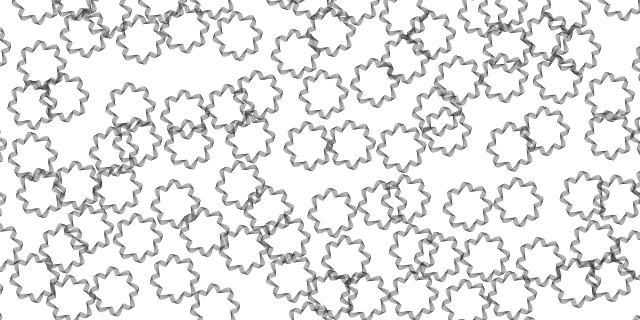
Reproduce this pattern procedurally as a Shadertoy shader.

```glsl
#define CELL 0.155          // mean spacing of the rings, in canvas heights
#define JITTER 0.76         // random shift, as a share of the cell
#define RING_RADIUS 0.0635
#define WAVE_HEIGHT 0.0148
#define LOBES 8.0
#define STRANDS 9
#define PHASE_SPREAD 1.9    // twist between first and last strand
#define INNER_SCALE 0.62    // wave height of the last strand
#define SKEW 0.35           // lean of the lobes
#define LINE_WIDTH 0.00066
#define INK vec3(0.14, 0.12, 0.13)
#define PAPER vec3(1.0)

vec2 hash22(vec2 p) {
    vec3 q = fract(p.xyx * vec3(0.1031, 0.1030, 0.0973));
    q += dot(q, q.yzx + 33.33);
    return fract((q.xx + q.yz) * q.zy);
}

// Share of a pixel covered by a thin line at distance d
float lineCoverage(float d, float pixel) {
    float h = 0.5 * LINE_WIDTH;
    vec2 edges = clamp(vec2(d + h, d - h) / pixel + 0.5, 0.0, 1.0);
    return edges.x - edges.y;
}

// Paper left visible through one twisted ring of wavy strands
float ringTransmission(vec2 p, float pixel) {
    float r = length(p);
    if (abs(r - RING_RADIUS) > WAVE_HEIGHT + 2.0 * pixel) return 1.0;
    float angle = LOBES * atan(p.y, p.x);
    float light = 1.0;
    for (int i = 0; i < STRANDS; i++) {
        float t = float(i) / float(STRANDS - 1);
        float x = angle + PHASE_SPREAD * t;
        float bent = x + SKEW * sin(x);
        float height = WAVE_HEIGHT * mix(1.0, INNER_SCALE, t);
        float offset = r - RING_RADIUS - height * sin(bent);
        float slope = height * LOBES * cos(bent) * (1.0 + SKEW * cos(x)) / r;
        float d = abs(offset) / sqrt(1.0 + slope * slope);
        light *= 1.0 - lineCoverage(d, pixel);
    }
    return light;
}

void mainImage(out vec4 fragColor, in vec2 fragCoord) {
    float pixel = 1.0 / iResolution.y;
    vec2 grid = fragCoord * pixel / CELL;
    float light = 1.0;

    // Staggered rows of jittered rings
    for (int j = -1; j <= 1; j++) {
        float row = floor(grid.y) + float(j);
        float stagger = 0.5 * mod(row, 2.0);
        float column = floor(grid.x - stagger);
        for (int i = -1; i <= 1; i++) {
            vec2 cell = vec2(column + float(i), row);
            vec2 shift = JITTER * (hash22(cell + 17.0) - 0.5);
            vec2 center = cell + vec2(stagger, 0.0) + 0.5 + shift;
            light *= ringTransmission((grid - center) * CELL, pixel);
        }
    }
    fragColor = vec4(mix(INK, PAPER, light), 1.0);
}
```
